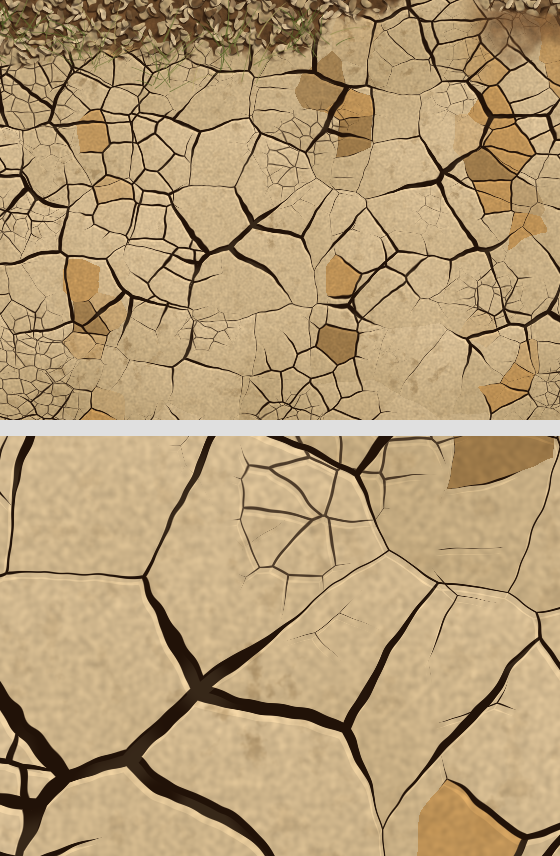
Top: the whole. Bottom: its middle third, enlarged.
A Shadertoy shader for this texture:

```glsl
// Sun-baked mud: three sizes of warped Voronoi cracks split pale plates,
// with ochre bands, and leaf litter and grass along the top.
// Lengths are in canvas heights; light falls from the upper right.
const vec3 PALE = vec3(.86, .76, .60);
const vec3 TAN = vec3(.73, .63, .46);
const vec3 DUST = vec3(.60, .49, .33);
const vec3 OCHRE = vec3(.73, .54, .29);
const vec3 SOIL = vec3(.38, .26, .15);
const vec3 CRACK = vec3(.13, .07, .03);
const vec3 WALL = vec3(.42, .36, .26);
const vec3 GRASS = vec3(.30, .37, .13);
const vec3 STRAW = vec3(.66, .61, .37);
const vec3 SCALES = vec3(6.6, 12.5, 27); // plates, pieces, crumbs
const vec3 BANDS = vec3(.23, .82, 1.2);  // x of the ochre bands
const vec2 LIGHT = vec2(.45, .89);
const int CLUMPS = 5, BLADES = 20;

struct Mud { float gap; vec2 plate, piece, pos; };

vec2 hash2(vec2 p) {
  vec3 q = fract(p.xyx * vec3(.1031, .1030, .0973));
  q += dot(q, q.yzx + 33.33);
  return fract((q.xx + q.yz) * q.zy);
}

float corner(vec2 i, vec2 f, vec2 o) { return dot(hash2(i + o) * 2. - 1., f - o); }

float noise(vec2 p) { // gradient noise
  vec2 i = floor(p), f = p - i, u = f * f * (3. - 2. * f), e = vec2(0, 1);
  return 1.4 * mix(mix(corner(i, f, e.xx), corner(i, f, e.yx), u.x),
                   mix(corner(i, f, e.xy), corner(i, f, e.yy), u.x), u.y);
}

float fbm(vec2 p) {
  float sum = 0., amp = .6;
  for (int i = 0; i < 4; i++) { sum += amp * noise(p); p = p * 2.1 + 9.7; amp *= .55; }
  return sum;
}

vec2 noise2(vec2 p) { return vec2(noise(p), noise(p + 41.7)); }

mat2 turn(float a) { return mat2(cos(a), sin(a), -sin(a), cos(a)); }

// x: distance to the cell border, yz: cell centre
vec3 voronoi(vec2 p) {
  vec2 home = floor(p), base = home, centre = p;
  float best = 9., edge = 9.;
  for (int k = 0; k < 9; k++) {
    vec2 cell = base + vec2(k % 3 - 1, k / 3 - 1), c = cell + .06 + .88 * hash2(cell);
    float d = dot(c - p, c - p);
    if (d < best) { best = d; home = cell; centre = c; }
  }
  for (int k = 0; k < 25; k++) {
    vec2 cell = home + vec2(k % 5 - 2, k / 5 - 2), c = cell + .06 + .88 * hash2(cell);
    vec2 span = c - centre;
    if (dot(span, span) > 1e-5) edge = min(edge, dot(.5 * (c + centre) - p, normalize(span)));
  }
  return vec3(edge, centre);
}

float band(float x) {
  vec3 b = smoothstep(vec3(.05, .05, .075), vec3(.02, .02, .045), abs(x - BANDS));
  return max(b.x, max(b.y, b.z));
}

Mud crackField(vec2 p) {
  vec2 w = p + .035 * noise2(p * 4.) + .009 * noise2(p * 15.) + .0022 * noise2(p * 55.);
  w.y *= 1.12;
  vec3 big = voronoi(w * SCALES.x), mid = voronoi(w * SCALES.y), small = voronoi(w * SCALES.z);
  // wide cracks close at the foot and in a bare patch
  float open = smoothstep(.02, .28, p.y + .14 * noise(p * 3.));
  open *= smoothstep(.03, .2, distance(p, vec2(1, .26)));
  float rim = smoothstep(.35, 0., p.x) + smoothstep(.35, .05, p.y) + smoothstep(.68, .85, p.y);
  float split = smoothstep(-.15, .4, noise(p * 4.3 + 5.) + .2 * rim + .2 * band(p.x));
  float crumble = smoothstep(.05, .5, noise(p * 5.1 + 23.) + .25 * rim);
  float wide = mix(.0006, .0063, smoothstep(-.4, .5, noise(p * 6. + 2.)));
  vec3 width = mix(vec3(-.0012, -.0024, -.0024), vec3(wide, .0024, .0011), vec3(open, split, crumble));
  float aa = .65 / iResolution.y;
  vec3 gap = 1. - smoothstep(width - aa, width + aa, vec3(big.x, mid.x, small.x) / SCALES);
  return Mud(max(gap.x, max(gap.y, .75 * gap.z)), big.yz / SCALES.x, mid.yz / SCALES.y, w);
}

vec3 mudColour(vec2 p) {
  Mud m = crackField(p);
  float lit = crackField(p + .0055 * LIGHT).gap;
  vec2 rnd = hash2(floor(m.piece * 173.));
  // broad tone and domed plates
  float tone = .58 + .4 * fbm(p * 3.5) + .28 * (hash2(floor(m.plate * 91.)).x - .5);
  tone += 1.6 * dot(m.pos - m.plate, LIGHT) - .35 * smoothstep(.28, 0., p.y);
  float top = smoothstep(.67, .9, p.y);
  vec3 col = mix(TAN, PALE, clamp(tone - .3 * top, -.5, 1.1));
  // dusty crumbs, ochre stains, grain
  float rough = .25 + .75 * smoothstep(0., .45, fbm(p * 4. + 31.) + .25 * top);
  col = mix(col, DUST, .75 * rough * smoothstep(.05, .45, fbm(p * 38.)));
  float stain = max(band(m.piece.x), .8 * smoothstep(1.05, 1.2, p.x) * smoothstep(.62, .8, p.y));
  col = mix(col, OCHRE * (1. - .22 * step(.72, rnd.y)), .8 * stain * step(.42, rnd.x));
  col *= 1. + .09 * noise(p * 170.) + .05 * noise(p * 75.);
  // sunlit lips and shaded gaps
  col *= 1. + .1 * lit * (1. - m.gap);
  return mix(col, mix(CRACK, WALL, .3 * lit * smoothstep(-.1, .4, noise(p * 19.))), m.gap);
}

// Overlapping dry leaves with shadows
vec3 litterColour(vec2 p) {
  vec3 col = SOIL * (1. + .5 * fbm(p * 40.));
  for (int k = 0; k < 27; k++) {
    float scale = 22. + 7. * float(k / 9), soft = scale / iResolution.y;
    vec2 g = p * scale + .25 * noise2(p * 45.);
    vec2 cell = floor(g) + vec2(k % 3 - 1, k / 3 % 3 - 1);
    vec2 r = hash2(cell + float(k / 9) * 31.), s = hash2(cell + 77.), q = g - cell - r;
    mat2 spin = turn(6.283 * s.x);
    vec2 shape = vec2(1, 1.4 + 1.3 * s.y), shade = spin * (q + .16 * LIGHT);
    q = spin * q;
    float size = .3 + .3 * r.y;
    col = mix(col, CRACK, .6 * smoothstep(.12, -.06, length(shade * shape) - size));
    vec3 leaf = mix(mix(SOIL, TAN, smoothstep(0., .5, r.x)), PALE, smoothstep(.45, 1., s.y));
    leaf *= .95 + .35 * q.y + .25 * noise(p * 95.);
    col = mix(col, leaf, smoothstep(soft, -soft, length(q * shape) - size));
  }
  return col;
}

vec3 addGrass(vec3 col, vec2 p) {
  float aa = .8 / iResolution.y;
  for (int i = 0; i < CLUMPS * BLADES; i++) {
    float clump = float(i / BLADES), spread = hash2(vec2(clump, 19)).y;
    vec2 r = hash2(vec2(i, 3)), s = hash2(vec2(i, 61));
    vec2 root = vec2(.06 + .17 * clump, .81 + .1 * spread) + (r - .5) * .12;
    float len = .04 + .08 * s.x;
    vec2 q = turn((s.y - .5) * 2.4) * (p - root);
    float t = q.y / len, along = smoothstep(0., .05, t) * smoothstep(1., .95, t);
    float side = abs(q.x - (r.x - .5) * .7 * len * t * t) - (.0008 + .0014 * r.y * r.y) * (1. - .8 * t);
    col = mix(col, mix(GRASS, STRAW, s.x * r.x * 1.4), .9 * along * smoothstep(aa, -aa, side));
  }
  return col;
}

void mainImage(out vec4 fragColor, in vec2 fragCoord) {
  vec2 p = fragCoord / iResolution.y;
  vec3 col = mudColour(p);
  // bare earth at the right, litter along the top
  float ragged = p.y + .09 * fbm(p * 7. + 3.), notch = (p.x - 1.02) / .19;
  float earth = smoothstep(1.1, 1.2, p.x) * smoothstep(.86, .93, ragged);
  col = mix(col, SOIL * (1.15 + .55 * fbm(p * 45.)), .75 * earth);
  float edge = .87 + .18 * exp(-notch * notch) + .06 * smoothstep(1.1, 1.25, p.x);
  float litter = smoothstep(-.015, .02, ragged - edge + .03 * noise(p * 30.));
  if (litter > 0.) col = mix(col, litterColour(p), litter);
  if (p.y > .65) col = addGrass(col, p);
  fragColor = vec4(col, 1);
}
```
